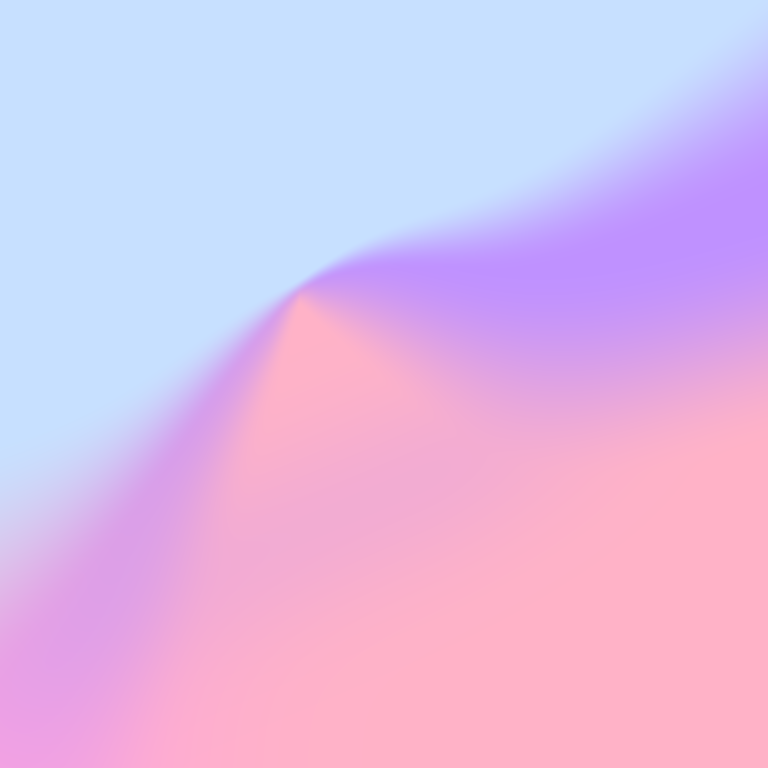
Give the GLSL for this background, as a Shadertoy shader.

```glsl
float gauss(float x) {
    return exp(-x * x);
}

// Height of the lower border of the sky
float skyEdge(float x) {
    return 0.27 + 0.62 * x + 0.116 * gauss((x - 0.405) / 0.22);
}

// Share of violet at a point, given its depth below the sky
// and its signed distance from the pinch, where the fold is sharpest
float violetShare(vec2 uv, float depth, float fromPinch) {
    // Left arm: a soft ridge that widens and fades away from the pinch
    float leftDist = max(-fromPinch, 0.0);
    float left = 0.7 * smoothstep(-0.55, -0.1, fromPinch)
               * gauss(depth / (0.015 + 1.2 * leftDist));

    // Right arm: a full band with a blurred lower border
    float rightDist = max(fromPinch, 0.0);
    float border = 0.008 + 0.85 * rightDist / (1.0 + rightDist);
    float blur = 0.018 + 0.13 * (1.0 - exp(-rightDist / 0.15));
    float right = 1.0 - smoothstep(border - blur, border + blur, depth);

    float arms = mix(left, right, smoothstep(-0.04, 0.03, fromPinch));

    // Faint haze across the lower slope
    float haze = 0.2 * gauss((uv.y - 0.14 - 0.43 * uv.x) / 0.13)
               * (1.0 - smoothstep(0.55, 1.0, uv.x));
    return 1.0 - (1.0 - arms) * (1.0 - haze);
}

void mainImage(out vec4 fragColor, in vec2 fragCoord) {
    vec2 uv = fragCoord / iResolution.xy;
    vec3 sky = vec3(0.78, 0.88, 1.0);
    vec3 violet = vec3(0.75, 0.57, 1.0);
    vec3 pink = vec3(1.0, 0.70, 0.78);
    vec3 magenta = vec3(1.0, 0.65, 0.86);

    float fromPinch = uv.x - 0.39;
    float depth = skyEdge(uv.x) - uv.y;

    // Warm ground with a magenta corner
    vec3 color = mix(pink, magenta, gauss(length(uv) / 0.25));
    color = mix(color, violet, violetShare(uv, depth, fromPinch));

    // Sky, with a border that softens away from the pinch
    float spread = mix(0.41, 0.21, smoothstep(-0.05, 0.05, fromPinch));
    float softness = 0.004 + spread * length(vec2(fromPinch, 0.02));
    color = mix(sky, color, smoothstep(-softness, softness, depth));

    fragColor = vec4(color, 1.0);
}
```
